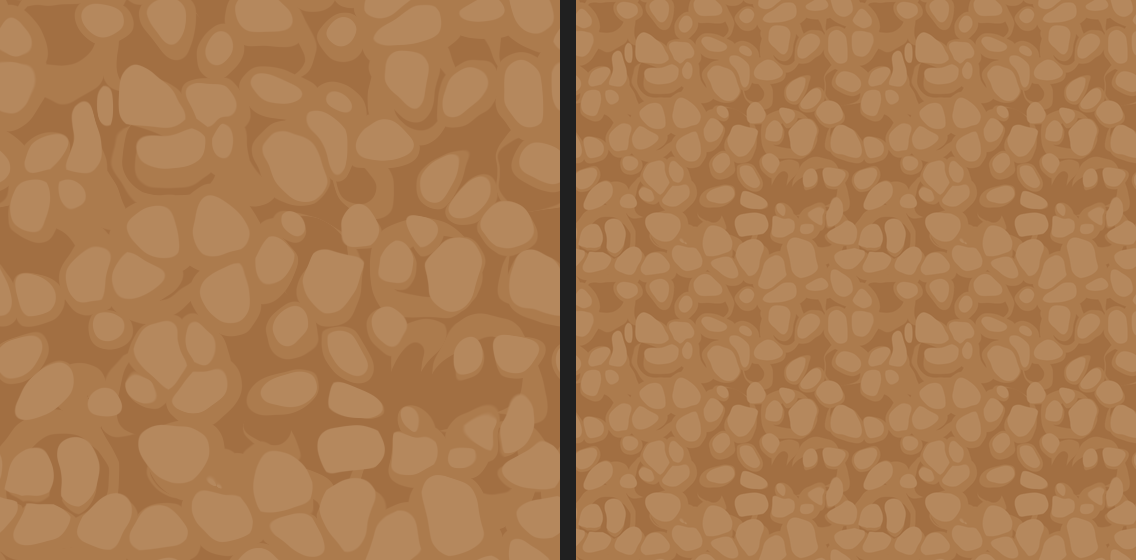
Left, the tile; right, the same tile 2 across and 2 down.
This pattern is drawn by a WebGL 1 fragment shader. Its source:

```glsl
precision highp float;
// Flat cartoon ground: pale rounded pebbles on dark soil, with mid-tone
// halos and broken arcs of earth between them. Pebbles are warped ellipses
// on a wrapping jittered grid, trimmed where neighbours meet.
uniform vec2 u_resolution;

#define PEBBLE_CELLS 9.0
#define ARC_CELLS 5.0
#define RADIUS_RANGE vec2(0.234, 0.558)   // in cells
#define JITTER 0.7                        // in cells
#define GAP 0.05                          // in cells
#define ROUNDING 0.20                     // in cells
#define HALO_RANGE vec2(-0.022, 0.032)
#define ARC_RANGE vec2(-0.012, 0.030)
#define WARP vec2(0.040, 0.008)           // coarse, fine
#define SOIL vec3(0.635, 0.435, 0.260)
#define EARTH vec3(0.675, 0.482, 0.302)
#define PEBBLE vec3(0.710, 0.533, 0.365)

float hash(vec2 cell, float seed) {
  vec3 q = fract(vec3(cell.xyx) * vec3(0.1031, 0.1030, 0.0973) + seed * 0.1713);
  q += dot(q, q.yzx + 33.33);
  return fract((q.x + q.y) * q.z);
}

// Value noise that wraps after a whole number of cells.
float noise(vec2 p, float cells, float seed) {
  vec2 g = p * cells;
  vec2 i = floor(g);
  vec2 f = g - i;
  f = f * f * f * (f * (f * 6.0 - 15.0) + 10.0);
  vec2 lo = mod(i, cells);
  vec2 hi = mod(i + 1.0, cells);
  return mix(
    mix(hash(lo, seed), hash(vec2(hi.x, lo.y), seed), f.x),
    mix(hash(vec2(lo.x, hi.y), seed), hash(hi, seed), f.x), f.y);
}

vec2 warp(vec2 p, float seed) {
  vec2 coarse = vec2(noise(p, 9.0, seed), noise(p, 9.0, seed + 1.0)) - 0.5;
  vec2 fine = vec2(noise(p, 26.0, seed + 2.0), noise(p, 26.0, seed + 3.0)) - 0.5;
  return p + coarse * WARP.x + fine * WARP.y;
}

float smoothMax(float a, float b, float k) {
  float h = max(k - abs(a - b), 0.0) / k;
  return max(a, b) + 0.25 * h * h * k;
}

float ellipseDistance(vec2 q, vec2 radii) {
  float k0 = length(q / radii);
  float k1 = length(q / (radii * radii));
  return k0 * (k0 - 1.0) / max(k1, 1e-4);
}

// Signed distance to a field of separated pebbles, in canvas units.
float pebbleField(vec2 p, float cells, float seed) {
  vec2 g = p * cells;
  vec2 base = floor(g);
  float nearest = 9.0;
  float second = 9.0;
  for (int y = -1; y <= 1; y++) {
    for (int x = -1; x <= 1; x++) {
      vec2 cell = base + vec2(float(x), float(y));
      vec2 id = mod(cell, cells);
      vec2 offset = vec2(hash(id, seed), hash(id, seed + 1.0)) - 0.5;
      vec2 q = g - cell - 0.5 - offset * JITTER;
      float angle = 6.2832 * hash(id, seed + 2.0);
      float c = cos(angle);
      float s = sin(angle);
      q = vec2(c * q.x + s * q.y, c * q.y - s * q.x);
      float radius = mix(RADIUS_RANGE.x, RADIUS_RANGE.y, hash(id, seed + 3.0));
      float stretch = mix(1.0, 1.25, hash(id, seed + 4.0));
      float d = ellipseDistance(q, radius * vec2(stretch, 1.0 / stretch));
      second = min(second, max(nearest, d));
      nearest = min(nearest, d);
    }
  }
  float border = 0.5 * (nearest - second) + GAP;
  return smoothMax(nearest, border, ROUNDING) / cells;
}

float cover(float d) {
  float px = 0.8 / min(u_resolution.x, u_resolution.y);
  return 1.0 - smoothstep(-px, px, d);
}

void main() {
  vec2 p = gl_FragCoord.xy / u_resolution;
  vec2 pebbleSpace = warp(p, 11.0);

  float pebbles = pebbleField(pebbleSpace, PEBBLE_CELLS, 3.0);

  // Uneven halos, dropped slightly below the pebbles.
  float haloWidth = mix(HALO_RANGE.x, HALO_RANGE.y, noise(p, 5.0, 21.0));
  float halos = pebbleField(pebbleSpace + vec2(-0.002, 0.008), PEBBLE_CELLS, 3.0) - haloWidth;

  // Broken arcs follow the outlines of a coarser field.
  float arcWidth = mix(ARC_RANGE.x, ARC_RANGE.y, noise(p, 7.0, 31.0));
  float arcs = abs(pebbleField(warp(p, 41.0), ARC_CELLS, 51.0)) - arcWidth;

  vec3 color = mix(SOIL, EARTH, cover(min(halos, arcs)));
  color = mix(color, PEBBLE, cover(pebbles));
  gl_FragColor = vec4(color, 1.0);
}
```
